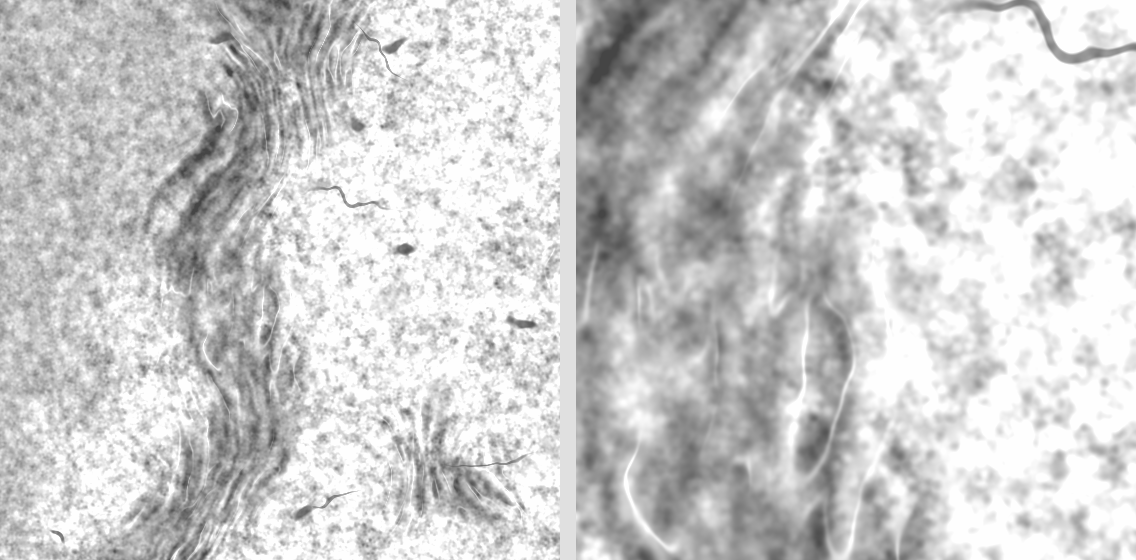
Left, the full canvas; right, a detail of the centre.
Write a WebGL 2 fragment shader that draws this texture.

```glsl
#version 300 es
precision highp float;

uniform vec2 u_resolution;
out vec4 fragColor;

vec3 hash3(vec2 p) {
    vec3 q = fract(p.xyx * vec3(0.1031, 0.1030, 0.0973));
    q += dot(q, q.yxz + 33.33);
    return fract((q.xxy + q.yzz) * q.zyx);
}

mat2 rotation(float angle) {
    float c = cos(angle), s = sin(angle);
    return mat2(c, s, -s, c);
}

// Signed cellular noise: each cell adds one smooth bump of random height.
float cellNoise(vec2 p, float seed) {
    vec2 cell = floor(p);
    float sum = 0.0;
    for (int j = -1; j <= 1; j++) {
        for (int i = -1; i <= 1; i++) {
            vec2 id = cell + vec2(i, j);
            vec3 rnd = hash3(id + seed * 17.0);
            vec2 d = id + rnd.xy - p;
            float bump = max(0.0, 1.0 - dot(d, d));
            sum += bump * bump * (2.0 * rnd.z - 1.0);
        }
    }
    return sum * 2.0;
}

// Octaves of cellular noise, scaled to roughly unit deviation.
float layered(vec2 p, int octaves, float gain, float seed) {
    float sum = 0.0, power = 0.0, amp = 1.0;
    for (int i = 0; i < octaves; i++) {
        sum += amp * cellNoise(p, seed + float(i));
        power += amp * amp;
        amp *= gain;
        p = rotation(0.6) * p * 1.9;
    }
    return sum / sqrt(power);
}

// Scattered soft-edged ellipses, at most one per grid cell.
float scatter(vec2 p, float grid, vec2 size, float chance, float seed) {
    vec2 cell = floor(p * grid);
    float mask = 0.0;
    for (int j = -1; j <= 1; j++) {
        for (int i = -1; i <= 1; i++) {
            vec2 id = cell + vec2(i, j);
            vec3 rnd = hash3(id + seed * 17.0);
            vec2 d = p - (id + 0.25 + 0.5 * rnd.xy) / grid;
            d = rotation(1.4 * (rnd.x - 0.5)) * d / (size * (0.6 + 0.6 * rnd.y));
            mask = max(mask, step(rnd.z, chance) * (1.0 - smoothstep(0.5, 1.1, length(d))));
        }
    }
    return mask;
}

// Soft oval patch, turned by an angle.
float patchMask(vec2 p, vec2 center, vec2 radius, float angle) {
    vec2 d = rotation(angle) * (p - center) / radius;
    return exp(-dot(d, d));
}

// Eroded hollow winding from the upper middle to the lower left.
float hollowMask(vec2 p) {
    float center = 0.33 + 0.17 * p.y + 0.05 * sin(9.0 * p.y - 1.0);
    float offset = (p.x - center) / 0.12;
    float mask = exp(-offset * offset);
    mask = max(mask, patchMask(p, vec2(0.79, 0.15), vec2(0.15, 0.075), 0.75));
    return max(mask, 0.8 * patchMask(p, vec2(1.0, 0.58), vec2(0.035, 0.10), 0.0));
}

// Steep ridges: thin bright crests and side-lit slopes.
float ridges(vec2 p, float seed) {
    vec2 q = p * vec2(46.0, 15.0);
    float height = layered(q, 2, 0.45, seed);
    float lee = layered(q + vec2(0.35, 0.1), 2, 0.45, seed);
    float crest = exp(-14.0 * height * height) * smoothstep(-0.4, 0.8, cellNoise(p * 17.0, seed + 5.0));
    return 0.22 * crest + 0.12 * (height - lee);
}

void main() {
    vec2 uv = gl_FragCoord.xy / min(u_resolution.x, u_resolution.y);

    // Ragged outlines
    vec2 warp = vec2(layered(uv * 9.0, 4, 0.6, 1.0), layered(uv * 9.0, 4, 0.6, 9.0));
    vec2 p = uv + 0.016 * warp;

    // Broad tone: grey upper left, bleached right and lower left
    float clumps = layered(uv * 13.0, 3, 0.65, 21.0);
    float bleach = smoothstep(-0.12, 0.17, p.x - 0.45 * p.y + 0.03 * clumps);
    float tone = mix(0.75, 0.95, bleach) + mix(0.025, 0.065, bleach) * clumps;

    // Dark hollow with ridges along its flanks
    float hollow = hollowMask(p);
    float rough = smoothstep(0.15, 0.9, hollow + 0.22 * clumps);
    tone -= 0.37 * rough;
    vec2 lean = rotation(0.2 + 0.15 * cellNoise(uv * 5.0, 31.0)) * (uv - 0.5);
    tone += ridges(lean + 0.006 * warp, 41.0) * smoothstep(0.08, 0.5, hollow);

    // Hatching on the dark facets
    vec2 hatch = rotation(-0.7) * uv * vec2(85.0, 22.0);
    tone += 0.035 * rough * cellNoise(hatch, 51.0);

    // Mineral grain
    float grain = layered(uv * 62.0, 3, 0.85, 61.0);
    tone += mix(0.075, 0.125, bleach) * (1.0 - 0.5 * rough) * grain;

    // Pits and short cracks
    float pits = scatter(p, 6.0, vec2(0.036, 0.016), 0.2, 71.0);
    float cracks = scatter(p, 4.0, vec2(0.08, 0.004), 0.25, 83.0);
    float dark = max(pits, 0.75 * cracks);
    tone = mix(tone, 0.36 + 0.03 * grain, 0.85 * dark);

    fragColor = vec4(vec3(clamp(tone, 0.27, 0.995)), 1.0);
}
```
